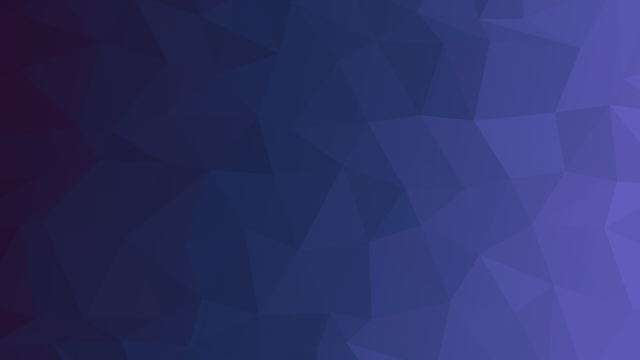
Give the GLSL for this background, as a Shadertoy shader.

```glsl
// Low-poly backdrop: jittered triangular facets over a dark plum to violet gradient.

const float ROWS = 6.0;            // mesh cells per canvas height
const float JITTER = 0.66;         // vertex scatter, in cells
const float TILT = 0.12;           // how far the gradient leans along the height
const float FACET_FLATNESS = 0.65; // 0 = smooth gradient, 1 = flat facets
const float TONE_SPREAD = 0.075;   // facet shift along the gradient
const float LIGHT_SPREAD = 0.09;   // facet brightness variation

const int STOPS = 7;
const float STOP_AT[STOPS] = float[](0.0, 0.13, 0.41, 0.60, 0.715, 0.84, 0.98);
const vec3 STOP_COLOR[STOPS] = vec3[](
    vec3(0.140, 0.060, 0.190),
    vec3(0.122, 0.105, 0.245),
    vec3(0.115, 0.163, 0.335),
    vec3(0.155, 0.210, 0.420),
    vec3(0.220, 0.250, 0.510),
    vec3(0.290, 0.300, 0.610),
    vec3(0.365, 0.350, 0.715));

vec2 hash22(vec2 p) {
    vec3 q = fract(p.xyx * vec3(0.1031, 0.1030, 0.0973));
    q += dot(q, q.yzx + 33.33);
    return fract((q.xx + q.yz) * q.zy);
}

float cross2(vec2 a, vec2 b) {
    return a.x * b.y - a.y * b.x;
}

float turn(vec2 a, vec2 b, vec2 c) {
    return cross2(b - a, c - a);
}

// Mesh vertex: every other row is staggered, then scattered.
vec2 meshVertex(vec2 id) {
    float stagger = 0.5 * mod(id.y, 2.0);
    return id + vec2(stagger, 0.0) + JITTER * (hash22(id + 57.0) - 0.5);
}

// Signed distance to the line a-b, positive on its left.
float leftOf(vec2 p, vec2 a, vec2 b) {
    return cross2(normalize(b - a), p - a);
}

vec3 gradient(float t) {
    vec3 color = STOP_COLOR[0];
    for (int i = 1; i < STOPS; i++) {
        float k = clamp((t - STOP_AT[i - 1]) / (STOP_AT[i] - STOP_AT[i - 1]), 0.0, 1.0);
        color = mix(color, STOP_COLOR[i], k);
    }
    return color;
}

// Colour in rgb, premultiplied by the smooth coverage in a.
vec4 facet(vec2 p, vec2 a, vec2 b, vec2 c, vec2 seed, float pixel, float aspect) {
    float inside = min(leftOf(p, a, b), min(leftOf(p, b, c), leftOf(p, c, a)));
    float coverage = smoothstep(-0.7 * pixel, 0.7 * pixel, inside);
    vec2 at = mix(p, (a + b + c) / 3.0, FACET_FLATNESS) / ROWS;
    vec2 rnd = hash22(seed + 113.0) - 0.5;
    float t = at.x / aspect + TILT * (0.5 - at.y);
    t += TONE_SPREAD * rnd.x;
    vec3 color = gradient(t) * (1.0 + LIGHT_SPREAD * rnd.y);
    return vec4(color, 1.0) * coverage;
}

void mainImage(out vec4 fragColor, in vec2 fragCoord) {
    float aspect = iResolution.x / iResolution.y;
    float pixel = ROWS / iResolution.y;
    vec2 p = fragCoord * pixel;
    vec2 home = floor(p);

    // Blend the facets of all nearby cells by coverage.
    vec4 sum = vec4(0.0);
    for (int j = -1; j <= 1; j++) {
        for (int i = -2; i <= 1; i++) {
            vec2 id = home + vec2(i, j);
            vec2 a = meshVertex(id);
            vec2 b = meshVertex(id + vec2(1, 0));
            vec2 c = meshVertex(id + vec2(1, 1));
            vec2 d = meshVertex(id + vec2(0, 1));

            // Split along the diagonal that leaves the fuller triangles.
            float splitAC = min(turn(a, b, c), turn(a, c, d));
            float splitBD = min(turn(a, b, d), turn(b, c, d));
            bool useAC = splitAC > splitBD;
            vec2 seed = id * 2.0;
            sum += facet(p, a, b, useAC ? c : d, seed, pixel, aspect);
            sum += facet(p, useAC ? a : b, c, d, seed + 1.0, pixel, aspect);
        }
    }
    fragColor = vec4(sum.rgb / max(sum.a, 0.001), 1.0);
}
```
